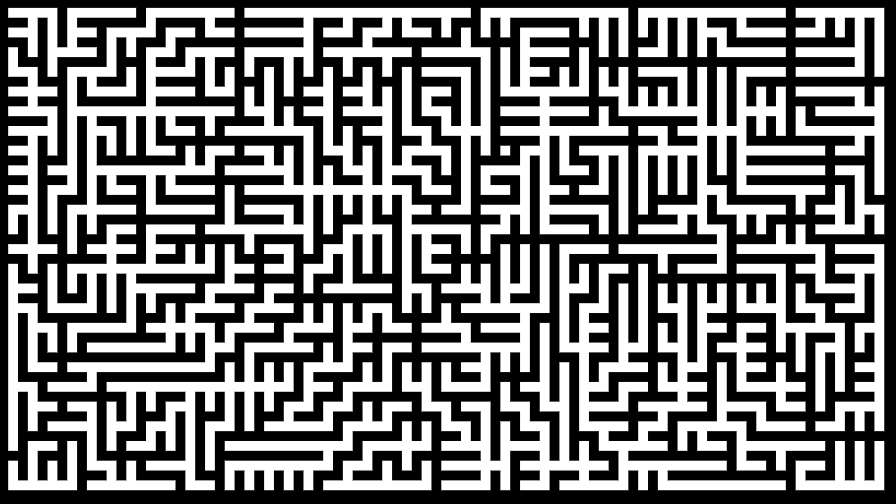
Reproduce this pattern procedurally as a Shadertoy shader.

```glsl
const vec2 GRID = vec2(45.0, 25.0);

float hash(vec2 p) {
    vec3 v = fract(p.xyx * 0.1031);
    v += dot(v, v.yzx + 33.33);
    return fract((v.x + v.y) * v.z);
}

float cornerSlope(vec2 corner, vec2 offset) {
    float angle = 6.2832 * hash(corner);
    return dot(vec2(cos(angle), sin(angle)), offset);
}

float gradientNoise(vec2 p) {
    vec2 i = floor(p), f = p - i;
    vec2 u = f * f * f * (f * (f * 6.0 - 15.0) + 10.0);
    vec2 e = vec2(1.0, 0.0);
    float low = mix(cornerSlope(i, f), cornerSlope(i + e, f - e), u.x);
    float high = mix(cornerSlope(i + e.yx, f - e.yx), cornerSlope(i + 1.0, f - 1.0), u.x);
    return mix(low, high, u.y);
}

// Terrain that the passages run down, so they never form a loop
float terrain(vec2 cell) {
    return gradientNoise(cell * 0.11 + 17.3) + 0.2 * gradientNoise(cell * 0.37 + 53.6);
}

bool insideGrid(vec2 cell) {
    return all(greaterThanEqual(cell, vec2(0.0))) && all(lessThan(cell, GRID));
}

// Four unit steps, and no step for index 4
vec2 direction(int k) {
    if (k == 4) return vec2(0.0);
    float side = k < 2 ? 1.0 : -1.0;
    return (k & 1) == 0 ? vec2(side, 0.0) : vec2(0.0, side);
}

// Random step from a cell to one of its lower neighbours
vec2 passageStep(vec2 cell) {
    float height = terrain(cell);
    float grain = 0.6 * gradientNoise(cell * 0.31 + 91.7);
    float bestScore = -9.0;
    vec2 best = vec2(0.0);
    for (int k = 0; k < 4; k++) {
        vec2 d = direction(k);
        if (!insideGrid(cell + d) || terrain(cell + d) >= height) continue;
        float score = hash(cell * 4.0 + d + 60.0) + grain * (abs(d.x) - abs(d.y));
        if (score > bestScore) {
            bestScore = score;
            best = d;
        }
    }
    return best;
}

float boxDistance(vec2 p, vec2 halfSize) {
    vec2 d = abs(p) - halfSize;
    return max(d.x, d.y);
}

void mainImage(out vec4 fragColor, in vec2 fragCoord) {
    // One unit is the width of a wall or of a corridor
    float unitsPerPixel = 51.2 / iResolution.y;
    vec2 p = fragCoord * unitsPerPixel - vec2(0.83, 1.4);
    vec2 home = floor((p + 0.5) / 2.0);

    // Union of the passages that start in this cell and its neighbours
    float corridor = 9.0;
    for (int k = 0; k < 5; k++) {
        vec2 cell = home + direction(k);
        if (!insideGrid(cell)) continue;
        vec2 d = passageStep(cell);
        vec2 center = cell * 2.0 + 0.5 + d;
        corridor = min(corridor, boxDistance(p - center, 0.5 + abs(d)));
    }

    float coverage = clamp(0.5 - corridor / unitsPerPixel, 0.0, 1.0);
    fragColor = vec4(vec3(coverage), 1.0);
}
```
